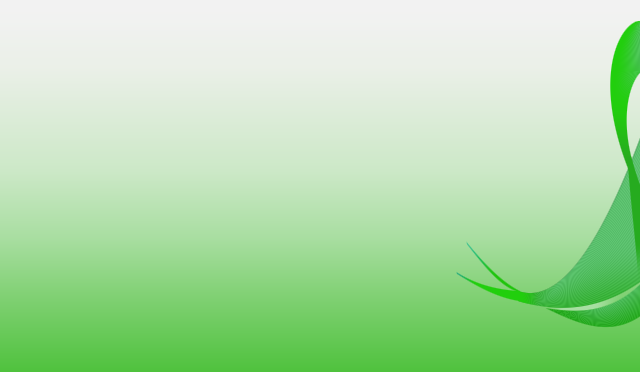
A Shadertoy shader for this background:

```glsl
// Pale grey to green vertical gradient with a twisted, finely lined green ribbon at the right.

#define SIZE vec2(7.68, 4.46)        // design space, y measured downward
#define BRIGHT vec3(0.13, 0.81, 0.05)
#define LEAF vec3(0.15, 0.67, 0.12)
#define JADE vec3(0.34, 0.75, 0.42)
#define TIP vec3(0.10, 0.72, 0.55)
#define PALE vec3(0.70, 0.89, 0.69)
#define LINE_COUNT 34.0
#define LINE_DEPTH 0.025

// Cubic through four values spaced evenly over t = 0..1
float curve(vec4 v, float t) {
    float s = 3.0 * t, a = s - 1.0, b = s - 2.0, c = s - 3.0;
    return dot(v, vec4(-a * b * c / 6.0, s * b * c / 2.0, -s * a * c / 2.0, s * a * b / 6.0));
}

// Antialiased half plane and interval
float fill(float d) {
    return clamp(0.5 + d / max(fwidth(d), 1e-5), 0.0, 1.0);
}
float band(float v, float low, float high) {
    return fill(v - low) * fill(high - v);
}

// Horizontal blade: x is coverage, y is position across, z is position along
vec3 blade(vec2 p, float start, float end, vec4 top, vec4 bottom) {
    float t = (p.x - start) / (end - start);
    float a = curve(top, t), b = curve(bottom, t);
    float across = clamp((p.y - a) / max(b - a, 0.005), 0.0, 1.0);
    return vec3(band(p.y, a, b) * band(p.x, start, end), across, clamp(t, 0.0, 1.0));
}

float fineLines(float across) {
    return LINE_DEPTH * sin(6.2832 * LINE_COUNT * across);
}

vec3 backdrop(float t) {
    vec3 c = mix(vec3(0.95), vec3(0.92, 0.94, 0.91), smoothstep(0.0, 0.20, t));
    c = mix(c, vec3(0.80, 0.91, 0.78), clamp((t - 0.18) / 0.28, 0.0, 1.0));
    c = mix(c, vec3(0.66, 0.87, 0.63), clamp((t - 0.46) / 0.18, 0.0, 1.0));
    c = mix(c, vec3(0.51, 0.82, 0.46), clamp((t - 0.64) / 0.15, 0.0, 1.0));
    return mix(c, vec3(0.31, 0.76, 0.24), clamp((t - 0.79) / 0.21, 0.0, 1.0));
}

void mainImage(out vec4 fragColor, in vec2 fragCoord) {
    vec2 uv = fragCoord / iResolution.xy;
    vec2 p = vec2(uv.x, 1.0 - uv.y) * SIZE;
    vec3 color = backdrop(1.0 - uv.y);

    // Edges of the main sail and of the lower leaf
    vec4 sailBottom = vec4(3.61, 3.69, 3.62, 3.37);
    vec4 leafTop = vec4(3.695, 3.725, 3.65, 3.39);

    // Pale sliver between the sail and the leaf
    float gapTop = curve(sailBottom, (p.x - 6.22) / 1.46);
    float gapBottom = curve(leafTop, (p.x - 6.55) / 1.13);
    float gap = band(p.y, gapTop, gapBottom) * smoothstep(6.55, 6.8, p.x);
    color = mix(color, PALE, 0.8 * gap * (1.0 - smoothstep(7.1, 7.5, p.x)));

    // Lower leaf
    vec3 leaf = blade(p, 6.55, 7.70, leafTop, vec4(3.695, 3.86, 3.92, 3.78));
    vec3 tint = mix(LEAF, JADE, 0.8 * smoothstep(0.1, 0.6, leaf.z) * (1.0 - leaf.y));
    color = mix(color, tint + fineLines(leaf.y), leaf.x);

    // Translucent sail
    vec3 sail = blade(p, 6.22, 7.70, vec4(3.49, 3.37, 2.72, 1.60), sailBottom);
    float depth = smoothstep(2.9, 3.65, p.y);
    tint = mix(JADE, LEAF, max(0.75 * depth * sail.y, 1.0 - smoothstep(0.0, 0.4, sail.z)));
    tint *= 1.0 - 0.18 * exp(-60.0 * sail.y);
    color = mix(color, tint + fineLines(sail.y), 0.95 * sail.x);

    // Two tapering tails
    vec3 strand = blade(p, 5.60, 6.24, vec4(2.905, 3.15, 3.35, 3.49), vec4(2.92, 3.185, 3.395, 3.50));
    color = mix(color, mix(TIP, BRIGHT * 0.95, smoothstep(0.0, 0.55, strand.z)), strand.x);
    vec3 tail = blade(p, 5.48, 6.24, vec4(3.265, 3.39, 3.46, 3.49), vec4(3.28, 3.43, 3.545, 3.61));
    color = mix(color, mix(TIP * 0.9, BRIGHT, smoothstep(0.0, 0.3, tail.z)), tail.x);
    float joint = sail.x * (1.0 - smoothstep(6.24, 6.48, p.x));
    color = mix(color, BRIGHT, joint);

    // Upper loop, with square-root spacing to round its top
    float outer = curve(vec4(7.68, 7.43, 7.33, 7.68), sqrt(max(p.y - 0.25, 0.0) / 2.10));
    float inner = curve(vec4(7.72, 7.60, 7.52, 7.68), sqrt(max(p.y - 0.85, 0.0) / 1.37));
    float across = clamp((p.x - outer) / max(inner - outer, 0.02), 0.0, 1.0);
    float loopMask = band(p.x, outer, inner) * fill(p.y - 0.25);
    float sheen = smoothstep(0.1, 1.0, across) * (1.0 - smoothstep(0.6, 1.3, p.y));
    tint = mix(BRIGHT, LEAF, smoothstep(1.2, 2.0, p.y));
    tint = mix(tint, JADE, 0.85 * sheen) + fineLines(across) * sheen;
    color = mix(color, tint, loopMask);

    // Dark fold below the twist
    float foldEdge = curve(vec4(7.53, 7.57, 7.62, 7.66), (p.y - 1.88) / 1.50);
    float fold = band(p.x, foldEdge, inner) * band(p.y, 1.88, 3.38);
    color = mix(color, LEAF, fold * (1.0 - smoothstep(2.9, 3.38, p.y)));

    fragColor = vec4(clamp(color, 0.0, 1.0), 1.0);
}
```
